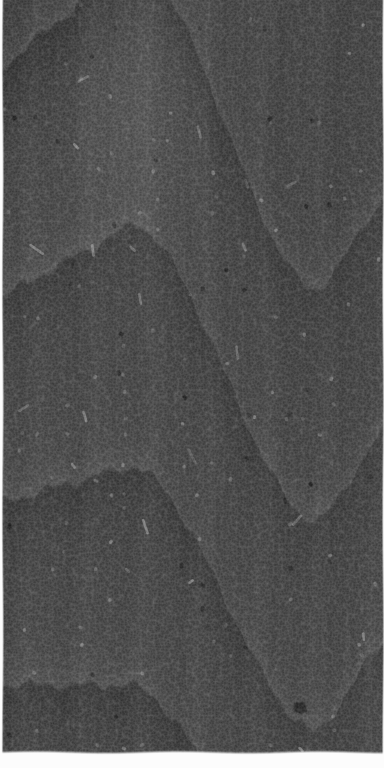
Write a Shadertoy shader that draws this texture.

```glsl
vec2 hash2(vec2 p) {
    vec3 a = fract(vec3(p.xyx) * vec3(0.1031, 0.1030, 0.0973));
    a += dot(a, a.yzx + 33.33);
    return fract((a.xx + a.yz) * a.zy);
}

// Distance to the nearest jittered cell point
float cellular(vec2 p) {
    vec2 cell = floor(p), f = fract(p);
    float nearest = 2.0;
    for (int j = -1; j <= 1; j++)
        for (int i = -1; i <= 1; i++) {
            vec2 o = vec2(i, j);
            nearest = min(nearest, length(o + hash2(cell + o) - f));
        }
    return nearest;
}

// Height of a fold line, measured downward; n numbers the folds
float foldLine(float x, float n) {
    float peak = -0.06 + 0.362 * n - 0.015 * n * n;
    float left = (0.15 - 0.05 * n) * max(0.36 - x, 0.0) / 0.36;
    float right = (0.44 - 0.045 * n) * smoothstep(0.33, 0.84, x);
    float rise = 0.13 * smoothstep(0.8, 1.04, x);
    float ragged = 0.004 * sin(x * 47.0 + n * 2.3) + 0.003 * sin(x * 113.0 + n * 5.1);
    return peak + left + right - rise + ragged;
}

// Short pale scratches, one at most per cell
float flecks(vec2 p, float cells, float share, float size, float stretch) {
    vec2 id = floor(p * cells);
    vec2 r = hash2(id + cells * 7.0), s = hash2(id + 91.0 + cells);
    vec2 d = (fract(p * cells) - 0.3 - 0.4 * r) / cells;
    float angle = 0.4 + 2.4 * s.x;
    vec2 along = vec2(cos(angle), sin(angle));
    float reach = stretch * s.y;
    d -= along * clamp(dot(d, along), -reach, reach);
    float present = step(hash2(id + 37.0).x, share);
    return present * (0.4 + 0.6 * r.y) * (1.0 - smoothstep(size * 0.4, size * 1.3, length(d)));
}

void mainImage(out vec4 fragColor, in vec2 fragCoord) {
    vec2 uv = fragCoord / iResolution.xy;
    float x = uv.x, down = 1.0 - uv.y;
    vec2 p = vec2(x, down * 2.0);

    // Broad shading and vertical streaks
    float tone = 0.312 - 0.02 * smoothstep(0.4, 1.0, x) * (1.0 - down);
    tone += 0.05 * exp(-pow((x - 0.34) / 0.15, 2.0) - pow((down - 0.13) / 0.2, 2.0));
    tone -= 0.03 * exp(-dot(p - vec2(0.02, 0.0), p - vec2(0.02, 0.0)) * 12.0);
    float bend = x + 0.015 * sin(down * 9.0);
    tone += 0.007 * sin(bend * 43.0 + 3.6) + 0.005 * sin(bend * 83.0 + down * 2.0);
    tone += 0.004 * sin(x * 211.0 + 2.0 * sin(down * 7.0));

    // Folds: pale rim above the line, shadow below it
    float mottle = cellular(p * 52.0) - 0.46;
    for (int i = 0; i < 4; i++) {
        float n = float(i);
        float d = down - foldLine(x, n) + 0.006 * mottle;
        float below = smoothstep(-0.003, 0.004, d);
        float valley = smoothstep(0.55, 0.85, x);
        float slope = smoothstep(0.36, 0.44, x) * (1.0 - smoothstep(0.6, 0.72, x));
        float rim = exp(-abs(d) / 0.022) * (0.055 - 0.025 * slope);
        float shade = exp(-abs(d) / 0.06) * (0.052 - 0.018 * valley);
        tone += mix(rim, -shade, below);
    }

    // Print grain with a faint diagonal screen
    tone += 0.045 * mottle + 0.11 * (cellular(p * 125.0 + 17.0) - 0.46);
    tone += 0.05 * (cellular(p * 210.0 + 53.0) - 0.46);
    tone += 0.006 * sin((p.x + p.y) * 430.0) * sin((p.x - p.y) * 430.0);

    // Pale scratches and dust, dark pits
    tone += 0.24 * flecks(p, 7.0, 0.22, 0.004, 0.02);
    tone += 0.2 * flecks(p + 3.0, 26.0, 0.07, 0.005, 0.002);
    tone -= 0.12 * flecks(p + 8.0, 18.0, 0.08, 0.006, 0.003);
    vec2 blot = (p - vec2(0.782, 1.843)) * mat2(0.9, 0.4, -0.4, 0.9);
    float blotEdge = length(blot * vec2(1.0, 1.3)) + 0.004 * mottle;
    tone -= 0.13 * (1.0 - smoothstep(0.014, 0.022, blotEdge));

    // White paper margin
    float wave = 0.001 * sin(down * 21.0);
    float inside = smoothstep(0.004, 0.011, x + wave);
    inside *= 1.0 - smoothstep(0.994, 1.001, x + wave);
    inside *= 1.0 - smoothstep(0.977, 0.982, down + 0.001 * sin(x * 17.0));
    fragColor = vec4(vec3(mix(0.99, clamp(tone, 0.12, 0.8), inside)), 1.0);
}
```
